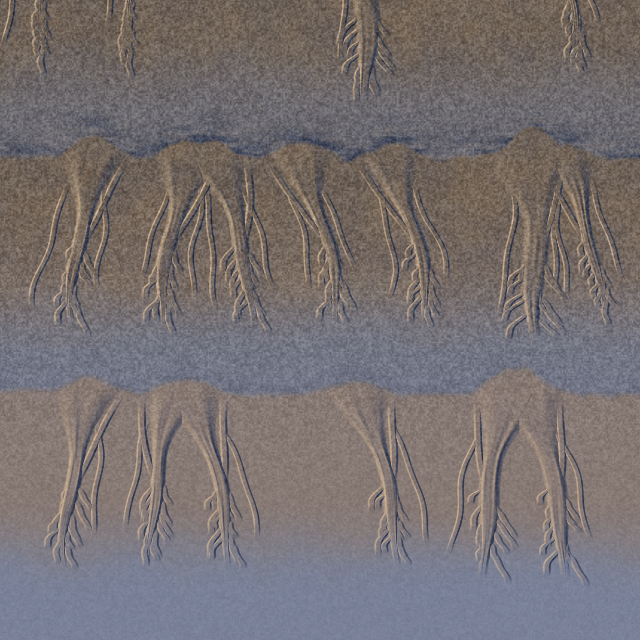
This texture is drawn by a Shadertoy shader. Its source:

```glsl
// Three tiers of wet beach sand, each cut by branching drainage rills that spread into toes.
// Rills are ridges in a height field built cell by cell, lit by a low warm light from the left;
// blue wet bands and a dark ledge separate the tiers.
const float TIER = 0.37, FIRST_EDGE = 1.125;  // tier spacing, top tier's upper edge
const vec3 SAND_FAR = vec3(0.43, 0.38, 0.34), SAND_NEAR = vec3(0.53, 0.475, 0.455);
const vec3 WET_FAR = vec3(0.43, 0.42, 0.44), WET_NEAR = vec3(0.475, 0.505, 0.595);
const vec3 SUNLIT = vec3(0.82, 0.71, 0.58), SHADOW = vec3(0.14, 0.19, 0.30);

struct Rill { float foot, drift, size, len, seed; };

float hash(vec2 p) {
    vec3 q = fract(vec3(p.xyx) * 0.1031);
    q += dot(q, q.yzx + 33.33);
    return fract((q.x + q.y) * q.z);
}

float noise(vec2 p) {
    vec2 i = floor(p), f = fract(p);
    f = f * f * (3.0 - 2.0 * f);
    return mix(mix(hash(i), hash(i + vec2(1, 0)), f.x),
               mix(hash(i + vec2(0, 1)), hash(i + vec2(1, 1)), f.x), f.y);
}

float fbm(vec2 p) {
    return 0.55 * noise(p) + 0.3 * noise(p * 2.1 + 7.0) + 0.15 * noise(p * 4.3 + 19.0);
}

// Rounded ridge cross-section of half width w
float ridge(float d, float w) {
    return min(0.65 * w, 0.008) * (1.0 - smoothstep(0.4, 1.0, abs(d) / w));
}

// Fades in at a and out at b
float span(float s, float a, float b, float soft) {
    return smoothstep(a, a + soft, s) * (1.0 - smoothstep(b - soft, b, s));
}

// First rill position and rill spacing of a tier
vec2 tierGrid(float tier) {
    return tier < 0.5 ? vec2(0.06, 0.14) : tier < 1.5 ? vec2(0.11, 0.139) : vec2(0.10, 0.13);
}

Rill makeRill(float id, float tier) {
    Rill r;
    vec2 grid = tierGrid(tier);
    int occupied = tier < 0.5 ? 75 : tier < 1.5 ? 127 : 119;  // one bit per cell
    bool present = id >= 0.0 && id <= 6.0 && ((occupied >> int(max(id, 0.0))) & 1) == 1;
    bool isTwin = tier > 1.5 && id > 4.5;
    bool isMain = tier < 1.5 && id == (tier < 0.5 ? 3.0 : 5.0);
    r.seed = hash(vec2(id + 3.0, tier * 7.0 + 5.0));
    r.size = mix(0.75, 1.05, r.seed) * (tier < 0.5 ? 0.6 : 1.0);
    r.size = !present ? 0.0 : isMain ? 1.5 : isTwin ? 1.25 : r.size;
    r.foot = grid.x + grid.y * id + 0.014 * (hash(vec2(id + 11.0, tier + 2.0)) - 0.5);
    if (isMain) r.foot += tier < 0.5 ? 0.09 : 0.025;
    r.drift = isMain ? 0.0 : id < 1.5 || (isTwin && id < 5.5) ? 0.04 : -0.06;
    r.len = 0.19 + 0.05 * r.size + 0.008 * tier;
    return r;
}

float channelX(float t, Rill r) {
    return r.foot + r.drift * pow(max(1.0 - t, 0.0), 1.6) + 0.004 * sin(8.0 * t + 6.28 * r.seed);
}

// Trunk with funnel crown, tributary, companions and toes; v is the drop below the tier edge
float rillHeight(float x, float v, Rill r, float companions) {
    float t = v / r.len, d = x - channelX(t, r), side = r.seed > 0.5 ? 1.0 : -1.0;
    float w = r.size * mix(0.055, 0.0145, smoothstep(-0.1, 0.4, t)) * (1.0 - 0.55 * smoothstep(0.65, 1.0, t));
    float streaks = 0.75 + 0.4 * noise(vec2(4.0 * d / w + 20.0, 4.0 * t + 40.0 * r.seed));
    float h = ridge(d, w) * streaks * span(t, -0.12, 1.1, 0.2);
    h = max(h, ridge(d - side * 0.055 * (1.0 - t / 0.6), 0.007) * span(t, 0.0, 0.6, 0.2));
    for (float j = 0.0; j < companions; j++) {
        float pick = fract(r.seed * 17.0 + 0.5 * j);
        float gap = (0.03 + 0.025 * pick) * (j < 0.5 ? side : -side) * (0.55 + 0.55 * t);
        float thin = ridge(d - gap + 0.003 * sin(14.0 * t + 9.0 * pick), 0.0055);
        h = max(h, thin * span(t, 0.15, 0.75 + 0.25 * pick, 0.15));
    }
    for (float k = 0.0; k < 12.0; k++) {
        vec2 key = vec2(k + 1.0, floor(r.seed * 97.0));
        float start = 0.52 + 0.034 * k + 0.03 * hash(key);
        float s = (v - start * r.len) / mix(0.03, 0.06, hash(key + 31.0));
        if (s < 0.0 || s > 1.0) continue;
        float reach = (mod(k, 2.0) * 2.0 - 1.0) * mix(0.008, 0.032, hash(key + 57.0)) * r.size;
        float toe = x - channelX(start, r) - reach * s * (1.9 - 0.9 * s) - 0.002 * sin(9.0 * s);
        h = max(h, ridge(0.85 * toe, 0.0058) * span(s, 0.0, 1.0, 0.3));
    }
    return h;
}

// Returns (relief height, crown rise of the tier edge)
vec2 relief(vec2 p, float tier) {
    vec2 grid = tierGrid(tier), result = vec2(0.0);
    float v = FIRST_EDGE - TIER * tier - p.y, cell = floor((p.x - grid.x) / grid.y + 0.5);
    for (float i = -1.0; i <= 1.0; i++) {
        Rill r = makeRill(cell + i, tier);
        if (r.size <= 0.0) continue;
        float lobe = (p.x - channelX(0.0, r)) / 0.042;
        float h = rillHeight(p.x, v, r, tier == 1.0 ? 2.0 : 1.0);
        result = max(result, vec2(h, 0.027 * pow(r.size, 1.5) * exp(-lobe * lobe)));
    }
    return result + vec2(0.0013 * fbm(p * 110.0) * smoothstep(0.1, 0.8, p.y), 0.0);
}

void mainImage(out vec4 fragColor, in vec2 fragCoord) {
    vec2 p = fragCoord / iResolution.xy;
    float tier = clamp(floor((FIRST_EDGE + 0.07 - p.y) / TIER), 0.0, 2.0);
    float base = FIRST_EDGE - TIER * tier, e = 0.0012;
    // Relief slope under a low light from the left
    vec2 here = relief(p, tier);
    float slopeX = (relief(p + vec2(e, 0), tier).x - here.x) / e;
    float slopeY = (relief(p + vec2(0, e), tier).x - here.x) / e;
    float light = 0.9 * slopeX - 0.3 * slopeY;
    // Dry sand below the ragged edge, fading into the wet band
    float above = p.y - base - here.y - 0.022 * (fbm(vec2(p.x * 22.0, tier * 9.0)) - 0.5);
    float soft = 0.003 + 0.002 * tier;
    float dry = 1.0 - smoothstep(0.17, 0.31, base - p.y + 0.05 * (fbm(p * 9.0) - 0.5));
    dry = max(dry, smoothstep(0.001, 0.006, here.x) * 0.7) * (1.0 - smoothstep(-soft, soft, above));
    vec3 sand = mix(SAND_NEAR, SAND_FAR, smoothstep(0.3, 0.75, p.y));
    sand += vec3(0.08, 0.05, 0.0) * (fbm(p * 22.0) - 0.45) * smoothstep(0.35, 0.6, p.y);
    vec3 color = mix(mix(WET_NEAR, WET_FAR, smoothstep(0.05, 0.85, p.y)), sand, dry);
    // Dark mottled water line along the ledge
    float ledge = smoothstep(-soft, soft, above) * exp(-max(above, 0.0) / 0.02);
    ledge *= (tier < 1.5 ? 0.85 : 0.2) * smoothstep(0.25, 0.75, fbm(p * vec2(25.0, 110.0)));
    color = mix(color, SHADOW, ledge);
    // Sunlit and shaded flanks, then grain
    color = mix(color, SUNLIT, clamp(0.55 * light, 0.0, 0.85));
    color = mix(color, SHADOW, clamp(-0.65 * light, 0.0, 0.85));
    float grain = noise(p * 430.0) + 0.6 * noise(p * 230.0 + 50.0) - 0.8;
    fragColor = vec4(color + grain * mix(0.04, 0.14, smoothstep(0.0, 0.6, p.y)), 1.0);
}
```
